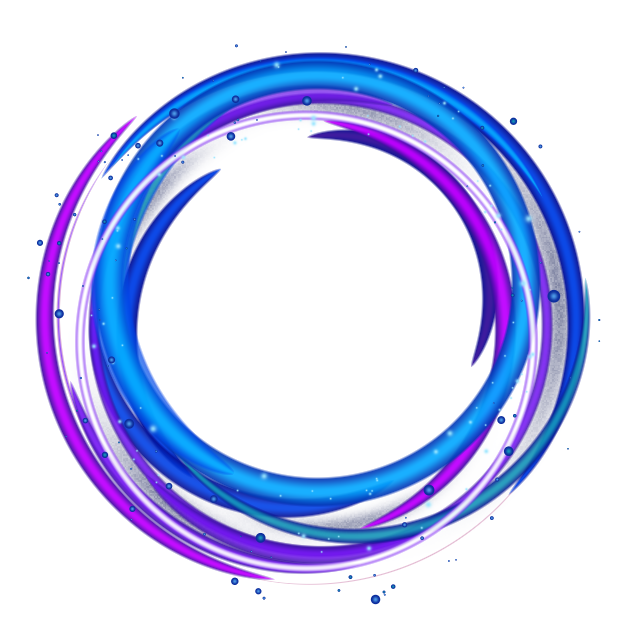
This background is drawn by a WebGL 1 fragment shader. Its source:

```glsl
precision highp float;
// Neon wreath of overlapping blue, violet and white rings on a white ground.
// Each ring is a tapered circular stroke composited in order; soft smoke lies
// below, while hashed sparkles and small glassy beads are scattered on top.
uniform vec2 u_resolution;

const float PI = 3.14159;
const float FULL = 99.0; // span of a ring that does not taper

float hash(float n) {
  return fract(sin(n * 12.9898) * 43758.5453);
}

float grain(vec2 p) {
  return fract(sin(dot(floor(p * 400.0), vec2(12.99, 78.23))) * 43758.5);
}

vec2 polar(float angle) {
  return vec2(cos(angle), sin(angle));
}

// Signed angle of q measured from the middle of an arc.
float angleFrom(vec2 q, float middle) {
  return mod(atan(q.y, q.x) - middle + PI, 2.0 * PI) - PI;
}

// Stroke shaded from a bright core to a dark edge, narrowing to its ends.
void ring(inout vec3 color, vec2 q, float radius, float width, float middle,
          float span, vec3 edge, vec3 core, float opacity) {
  float turn = angleFrom(q, middle) / span;
  float w = width * sqrt(max(0.0, 1.0 - turn * turn));
  float d = abs(length(q) - radius);
  float cover = clamp((w - d) / 0.004, 0.0, 1.0);
  vec3 paint = mix(core, edge, smoothstep(0.05, 1.0, d / max(w, 0.0001)));
  color = mix(color, paint, cover * opacity);
}

// Grainy grey haze along part of a circle.
void smoke(inout vec3 color, vec2 p, float radius, float width, float middle,
           float span, float strength) {
  vec2 q = p - vec2(0.49, 0.5);
  float d = (length(q) - radius) / width;
  float turn = angleFrom(q, middle) / span;
  float haze = exp(-d * d - turn * turn) * (0.8 + 0.3 * grain(p));
  color = mix(color, vec3(0.24, 0.27, 0.45), haze * strength);
}

void main() {
  vec2 p = (gl_FragCoord.xy - 0.5 * u_resolution) / min(u_resolution.x, u_resolution.y) + 0.5;
  vec3 color = vec3(1.0);
  vec3 navy = vec3(0.02, 0.04, 0.55);
  vec3 blue = vec3(0.0, 0.25, 0.9);
  vec3 cyan = vec3(0.02, 0.66, 1.0);
  vec3 teal = vec3(0.08, 0.58, 0.72);
  vec3 indigo = vec3(0.2, 0.06, 0.6);
  vec3 violet = vec3(0.45, 0.08, 0.95);
  vec3 magenta = vec3(0.75, 0.0, 1.0);
  vec3 crimson = vec3(0.62, 0.05, 0.38);

  // Smoke between the rings
  smoke(color, p, 0.385, 0.018, 0.1, 0.6, 0.6);
  smoke(color, p, 0.325, 0.014, 4.9, 0.4, 0.5);
  smoke(color, p, 0.365, 0.02, 4.05, 0.4, 0.6);
  smoke(color, p, 0.335, 0.016, 1.35, 0.4, 0.5);
  smoke(color, p, 0.315, 0.015, 2.5, 0.3, 0.5);

  // Dark inner crescents and lower blue sweep
  ring(color, p - vec2(0.496, 0.479), 0.298, 0.018, 3.05, 0.95, navy, blue, 0.95);
  ring(color, p - vec2(0.521, 0.544), 0.245, 0.017, 0.62, 1.12, navy, indigo, 0.95);
  ring(color, p - vec2(0.456, 0.518), 0.312, 0.019, 4.2, 1.05, navy, blue, 0.9);

  // Outer rim: blue over the right, violet over the left, fine crimson lines
  vec2 rim = p - vec2(0.484, 0.505);
  ring(color, rim, 0.418, 0.0018, 5.2, 0.85, crimson, crimson, 0.65);
  ring(color, p - vec2(0.495, 0.508), 0.404, 0.0035, 3.3, 0.8, crimson, violet, 0.85);
  ring(color, p - vec2(0.496, 0.499), 0.404, 0.018, 0.91, 1.65, navy, blue, 0.95);
  ring(color, p - vec2(0.496, 0.499), 0.401, 0.012, 1.5, 1.0, blue, cyan, 0.9);
  ring(color, rim, 0.414, 0.016, 3.43, 1.15, indigo, magenta, 0.95);
  ring(color, p - vec2(0.49, 0.505), 0.393, 0.014, 4.15, 0.75, indigo, violet, 0.9);

  // Middle strokes
  ring(color, p - vec2(0.501, 0.492), 0.354, 0.010, 0.0, FULL, indigo, violet, 0.85);
  ring(color, p - vec2(0.501, 0.492), 0.362, 0.018, 2.0, 0.75, indigo, violet, 0.7);
  ring(color, p - vec2(0.501, 0.492), 0.360, 0.016, 4.55, 0.7, indigo, violet, 0.85);
  ring(color, p - vec2(0.555, 0.524), 0.362, 0.014, 5.1, 1.3, navy, teal, 0.9);
  ring(color, p - vec2(0.555, 0.524), 0.365, 0.009, 2.6, 0.5, blue, teal, 0.85);
  ring(color, p - vec2(0.462, 0.486), 0.328, 0.018, 0.09, 1.35, indigo, magenta, 0.95);

  // Broad cyan ring, heavier on its left, then the thin white one
  vec2 broad = p - vec2(0.496, 0.557);
  ring(color, broad, 0.326, 0.024, 0.0, FULL, vec3(0.02, 0.2, 0.7), cyan, 0.92);
  ring(color, broad, 0.324, 0.032, 3.3, 1.0, blue, cyan, 0.7);
  ring(color, p - vec2(0.479, 0.466), 0.354, 0.0085, 0.0, FULL, violet, vec3(1.0), 0.9);

  // Sparkles along the broad ring and the middle strokes
  for (int i = 0; i < 90; i++) {
    float n = float(i);
    vec2 center = mix(vec2(0.496, 0.557), vec2(0.49, 0.48), step(0.5, hash(n + 0.3)));
    float radius = 0.33 + 0.04 * (hash(n + 7.1) - 0.5);
    float d = length(p - center - radius * polar(2.0 * PI * hash(n + 3.7)));
    float size = 0.0015 + 0.004 * pow(hash(n + 5.9), 4.0);
    color = mix(color, vec3(0.6, 0.9, 1.0), 0.9 * exp(-d * d / (size * size)));
  }

  // Glassy beads, mostly tiny, strewn around the wreath
  for (int i = 0; i < 110; i++) {
    float n = float(i) + 200.0;
    float radius = 0.31 + 0.14 * hash(n + 1.3);
    float d = length(p - vec2(0.488, 0.5) - radius * polar(2.0 * PI * hash(n + 4.1)));
    float size = 0.002 + 0.009 * pow(hash(n + 8.6), 5.0);
    vec3 heart = mix(vec3(0.3, 0.6, 0.9), teal, step(0.8, hash(n + 2.2)));
    vec3 bead = mix(heart, vec3(0.05, 0.18, 0.62), smoothstep(0.0, 0.8, d / size));
    color = mix(color, bead, clamp((size - d) / 0.0015, 0.0, 1.0));
  }

  gl_FragColor = vec4(color, 1.0);
}
```
